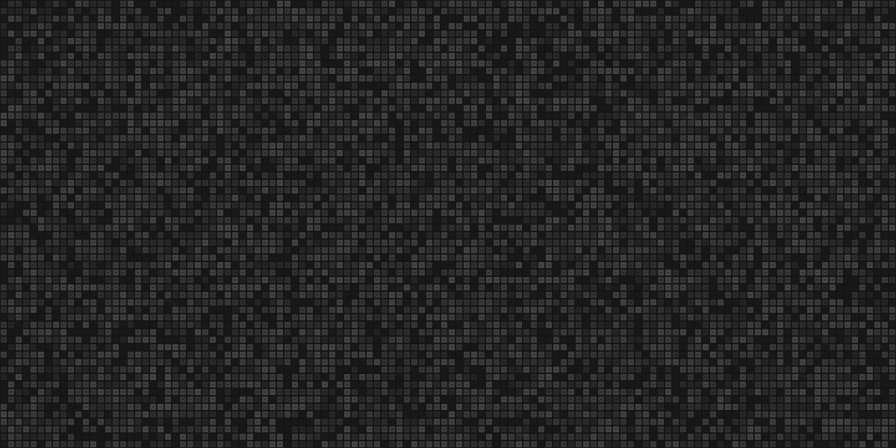
Write a WebGL 1 fragment shader that draws this pattern.

```glsl
precision highp float;
// Dark mosaic of 120 by 60 small grey tiles with notched centres and faint scuffs.

uniform vec2 u_resolution;

const float ROWS = 60.0;
const int SCUFF_COUNT = 7;
const vec3 GROUT = vec3(0.080);
const vec3 DARK_TILE = vec3(0.096);
const vec3 DIM_TILE = vec3(0.135);
const vec3 BRIGHT_TILE = vec3(0.275);

float hash(vec2 p) {
  vec3 q = fract(p.xyx * vec3(0.1031, 0.1030, 0.0973));
  q += dot(q, q.yzx + 33.33);
  return fract((q.x + q.y) * q.z);
}

vec2 gradient(vec2 corner) {
  float angle = 6.2832 * hash(corner + 71.0);
  return vec2(cos(angle), sin(angle));
}

float gradientNoise(vec2 p) {
  vec2 i = floor(p);
  vec2 f = p - i;
  vec2 w = f * f * f * (f * (f * 6.0 - 15.0) + 10.0);
  vec2 e = vec2(1.0, 0.0);
  float bottom = mix(dot(gradient(i), f), dot(gradient(i + e), f - e), w.x);
  float top = mix(dot(gradient(i + e.yx), f - e.yx),
                  dot(gradient(i + 1.0), f - 1.0), w.x);
  return mix(bottom, top, w.y);
}

// Fraction of a pixel covered by a centred box.
float boxCoverage(vec2 p, vec2 halfSize, float pixel) {
  vec2 low = max(p - 0.5 * pixel, -halfSize);
  vec2 high = min(p + 0.5 * pixel, halfSize);
  vec2 span = max(high - low, 0.0) / pixel;
  return span.x * span.y;
}

float segmentDistance(vec2 p, vec2 a, vec2 b) {
  vec2 ab = b - a;
  float t = clamp(dot(p - a, ab) / dot(ab, ab), 0.0, 1.0);
  return length(p - a - ab * t);
}

// A fifth of the tiles are nearly black, the others span a range of greys.
vec3 tileColor(vec2 id) {
  float shade = hash(id + 13.0);
  float drift = 0.012 * gradientNoise(id * 0.09);
  vec3 lit = mix(DIM_TILE, BRIGHT_TILE, shade) + drift;
  return mix(DARK_TILE, lit, step(0.22, hash(id + 157.0)));
}

// Short scattered scratches, broken up by noise.
float scuffs(vec2 p, float aspect, float pixel) {
  float amount = 0.0;
  for (int i = 0; i < SCUFF_COUNT; i++) {
    float n = float(i) * 7.0 + 3.0;
    vec2 start = vec2(hash(vec2(n, 1.0)) * aspect, hash(vec2(n, 2.0)));
    float angle = mix(-0.7, 0.9, hash(vec2(n, 3.0)));
    float reach = mix(0.015, 0.04, hash(vec2(n, 4.0)));
    vec2 end = start + reach * vec2(cos(angle), sin(angle));
    float d = segmentDistance(p, start, end);
    float line = 1.0 - smoothstep(0.001, 0.003 + pixel, d);
    float haze = 0.4 * (1.0 - smoothstep(0.0, 0.014, d));
    amount = max(amount, max(line, haze));
  }
  return amount * (0.7 + 0.6 * gradientNoise(p * 90.0));
}

void main() {
  float aspect = u_resolution.x / u_resolution.y;
  float pixel = 1.0 / u_resolution.y;
  vec2 p = gl_FragCoord.xy * pixel;

  // Square cells
  vec2 grid = p * ROWS;
  vec2 id = floor(grid);
  vec2 local = fract(grid) - 0.5;
  float cellPixel = ROWS * pixel;

  // Tile face with a small dark notch in its centre
  float face = boxCoverage(local, vec2(0.40), cellPixel);
  float notch = boxCoverage(local, vec2(0.17, 0.08), cellPixel);
  vec3 tile = tileColor(id);
  tile = mix(tile, GROUT, 0.45 * notch);
  vec3 color = mix(GROUT, tile, face);

  // Wear
  color += 0.045 * scuffs(p, aspect, pixel);
  color += 0.005 * gradientNoise(p * 150.0);

  gl_FragColor = vec4(color, 1.0);
}
```
